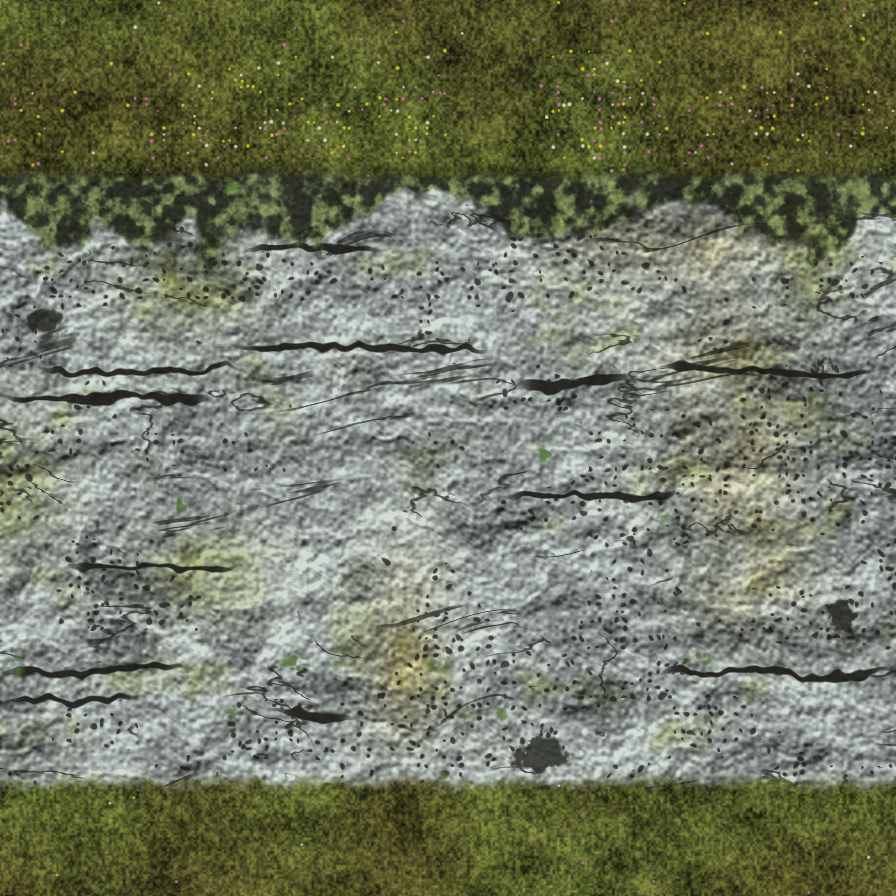
Give the GLSL for this texture, as a Shadertoy shader.

```glsl
float hash(vec2 p) {
    vec3 q = fract(p.xyx * vec3(0.1031, 0.1030, 0.0973));
    q += dot(q, q.yzx + 33.33);
    return fract((q.x + q.y) * q.z);
}

float noise(vec2 p) {
    vec2 i = floor(p), f = fract(p);
    f = f * f * (3.0 - 2.0 * f);
    return mix(mix(hash(i), hash(i + vec2(1, 0)), f.x),
               mix(hash(i + vec2(0, 1)), hash(i + vec2(1, 1)), f.x), f.y);
}

float fbm(vec2 p) {
    float sum = 0.0, amp = 0.5;
    for (int i = 0; i < 5; i++) {
        sum += amp * noise(p);
        p = mat2(1.6, 1.2, -1.2, 1.6) * p + 17.3;
        amp *= 0.5;
    }
    return sum;
}

// Soft elliptical region
float blob(vec2 p, vec2 centre, vec2 radius) {
    vec2 d = (p - centre) / radius;
    return exp(-dot(d, d));
}

// Randomly scattered dots; x is coverage, y is a per-dot random value
vec2 dots(vec2 p, float cells, float density, float radius) {
    vec2 id = floor(p * cells);
    vec2 centre = 0.35 + 0.3 * vec2(hash(id + 3.1), hash(id + 47.7));
    float size = radius * (0.6 + 0.6 * hash(id + 81.0));
    float d = length(fract(p * cells) - centre);
    float soft = max(0.08, cells / iResolution.y);
    float shape = 1.0 - smoothstep(size - soft, size + soft, d);
    return vec2(shape * step(hash(id + 19.0), density), hash(id + 63.0));
}

vec3 grass(vec2 p) {
    float tufts = fbm(p * vec2(22, 26));
    float blades = noise(p * vec2(260, 190)) + noise(p * 390.0 + 9.0) - 1.0;
    float tone = 0.9 + 0.85 * (tufts - 0.48) + 0.55 * blades;
    vec3 col = mix(vec3(0.35, 0.34, 0.16), vec3(0.36, 0.41, 0.18), noise(p * 9.0)) * tone;
    col += vec3(0.05, 0.0, 0.03) * (noise(p * 330.0 + 70.0) - 0.5);

    // Flowers gather in drifts on the upper meadow
    float drift = smoothstep(0.35, 0.7, noise(p * vec2(9, 14) + 5.0));
    float band = blob(p, vec2(0.55, 0.88), vec2(0.65, 0.06));
    float density = p.y > 0.5 ? 0.012 + 0.16 * drift * band : 0.012 * drift;
    vec2 bloom = dots(p, 150.0, density, 0.27);
    float hue = fract(bloom.y + 0.35 * noise(p * 7.0));
    vec3 petal = hue < 0.36 ? vec3(0.78, 0.42, 0.66)
               : hue < 0.7 ? vec3(0.84, 0.80, 0.16) : vec3(0.86, 0.87, 0.78);
    return mix(col, petal, bloom.x * 0.9);
}

float relief(vec2 p) {
    vec2 q = p * vec2(8, 15);
    q += 1.6 * vec2(fbm(p * 9.0), fbm(p * 9.0 + 31.0));
    float ledges = 1.0 - abs(2.0 * fbm(q) - 1.0);
    return ledges + 0.5 * fbm(p * vec2(42, 60)) + 0.16 * noise(p * 190.0);
}

// Long fissures: left end, right end, height, thickness
float fissures(vec2 p) {
    vec4 lines[12] = vec4[12](
        vec4(0.00, 0.24, 0.557, 0.0028), vec4(0.04, 0.27, 0.586, 0.0020),
        vec4(0.26, 0.55, 0.612, 0.0024), vec4(0.57, 0.71, 0.575, 0.0045),
        vec4(0.73, 0.98, 0.588, 0.0024), vec4(0.56, 0.76, 0.445, 0.0024),
        vec4(0.00, 0.21, 0.252, 0.0024), vec4(0.73, 1.00, 0.248, 0.0028),
        vec4(0.00, 0.16, 0.222, 0.0022), vec4(0.30, 0.40, 0.202, 0.0038),
        vec4(0.07, 0.27, 0.366, 0.0022), vec4(0.27, 0.43, 0.720, 0.0024));
    float cover = 0.0;
    float wobble = 0.026 * (fbm(p * vec2(13, 5)) - 0.48) + 0.008 * (noise(p * 75.0) - 0.5);
    float rough = 0.4 + 1.2 * noise(p * vec2(45, 25));
    for (int i = 0; i < 12; i++) {
        vec4 l = lines[i];
        float along = smoothstep(l.x - 0.01, l.x + 0.03, p.x) * smoothstep(l.y + 0.01, l.y - 0.03, p.x);
        float d = abs(p.y - l.z + wobble);
        float w = l.w * rough * along;
        cover = max(cover, along * (1.0 - smoothstep(w, w + 0.0025, d)));
    }
    return cover;
}

vec3 rock(vec2 p) {
    float h = relief(p);
    float slope = relief(p + vec2(-0.002, 0.004)) - h;
    float tone = 0.55 - 1.1 * slope + 0.3 * (h - 1.05);
    tone += 0.38 * (fbm(p * vec2(9, 14) + 8.0) - 0.48);
    tone += 0.24 * (noise(p * vec2(230, 260)) - 0.5);
    vec3 col = vec3(0.98, 1.03, 1.0) * clamp(tone, 0.13, 0.84);

    // Warm exposed stone and olive stains
    float warm = blob(p, vec2(0.81, 0.53), vec2(0.07, 0.10)) + blob(p, vec2(0.45, 0.28), vec2(0.04, 0.09))
               + 0.8 * blob(p, vec2(0.74, 0.72), vec2(0.10, 0.04)) + 0.6 * blob(p, vec2(0.84, 0.36), vec2(0.06));
    col *= mix(vec3(1), vec3(1.13, 1.04, 0.80), clamp(warm * 1.6 * fbm(p * 16.0), 0.0, 1.0));
    float moss = blob(p, vec2(0.23, 0.36), vec2(0.06, 0.04)) + blob(p, vec2(0.01, 0.46), vec2(0.05, 0.06))
               + blob(p, vec2(0.21, 0.68), vec2(0.06, 0.04)) + blob(p, vec2(0.91, 0.72), vec2(0.04, 0.06));
    moss += 0.5 * smoothstep(0.6, 0.75, fbm(p * vec2(13, 17) + 60.0));
    col *= mix(vec3(1), vec3(0.82, 0.83, 0.52), clamp(moss * 1.5 * fbm(p * 42.0), 0.0, 1.0));

    // Broken bedding cracks, fissures and weathered pits
    float seam = abs(fbm(p * vec2(8, 26) + 2.0 * noise(p * 7.0)) - 0.48);
    float broken = smoothstep(0.48, 0.65, noise(p * vec2(16, 29) + 12.0));
    float crack = broken * (1.0 - smoothstep(0.004, 0.025, seam));
    float pitZone = smoothstep(0.46, 0.72, noise(p * vec2(10, 16) + 90.0));
    vec2 warped = p + 0.006 * vec2(noise(p * 95.0), noise(p * 95.0 + 40.0));
    float pit = max(dots(warped, 105.0, 0.30 * pitZone, 0.28).x, dots(warped + 0.37, 58.0, 0.14 * pitZone, 0.20).x);
    float hollow = blob(p, vec2(0.60, 0.155), vec2(0.04, 0.03)) + blob(p, vec2(0.05, 0.64), vec2(0.025))
                 + blob(p, vec2(0.94, 0.31), vec2(0.025));
    pit = max(pit, smoothstep(0.45, 0.6, hollow * (0.35 + fbm(p * 65.0))));
    float dark = max(max(crack * 0.75, fissures(p)), pit * 0.85);
    return mix(col, vec3(0.10, 0.10, 0.085), dark * 0.9);
}

void mainImage(out vec4 fragColor, in vec2 fragCoord) {
    vec2 p = fragCoord / iResolution.xy;
    float ragged = 0.018 * (fbm(p * vec2(38, 30)) - 0.48) + 0.008 * (noise(p * 150.0) - 0.5);
    vec3 turf = grass(p);
    vec3 col = rock(p);

    // Plants hanging over the upper ledge
    float depth = 0.025 + 0.07 * blob(p, vec2(0.16, p.y), vec2(0.12, 1)) + 0.025 * blob(p, vec2(0.36, p.y), vec2(0.06, 1))
                + 0.035 * blob(p, vec2(0.62, p.y), vec2(0.09, 1)) + 0.055 * blob(p, vec2(0.90, p.y), vec2(0.07, 1));
    float hang = (0.805 - p.y) / depth;
    float cover = smoothstep(0.1, 0.35, fbm(p * vec2(34, 24) + 7.0) + 0.28 - 0.52 * hang);
    float leaf = fbm(p * 85.0);
    vec3 foliage = mix(vec3(0.11, 0.12, 0.08), vec3(0.44, 0.51, 0.29), smoothstep(0.36, 0.72, leaf));
    foliage *= 0.8 + 0.5 * noise(p * 260.0);
    col = mix(col, foliage, cover * 0.88);

    // Small green sprigs rooted in the rock
    vec2 sprig = dots(p + 0.012 * noise(p * 80.0), 17.0, 0.07, 0.20);
    col = mix(col, vec3(0.32, 0.44, 0.20), sprig.x * smoothstep(0.45, 0.65, noise(p * 150.0)) * 0.75);

    // Turf above and below, with a shaded upper lip
    float upper = smoothstep(0.796, 0.811, p.y + ragged);
    float lower = 1.0 - smoothstep(0.116, 0.136, p.y + ragged);
    turf *= 1.0 - 0.25 * blob(p, vec2(p.x, 0.803), vec2(1, 0.014));
    col = mix(col, turf, max(upper, lower));
    fragColor = vec4(clamp(col, 0.0, 1.0), 1.0);
}
```
